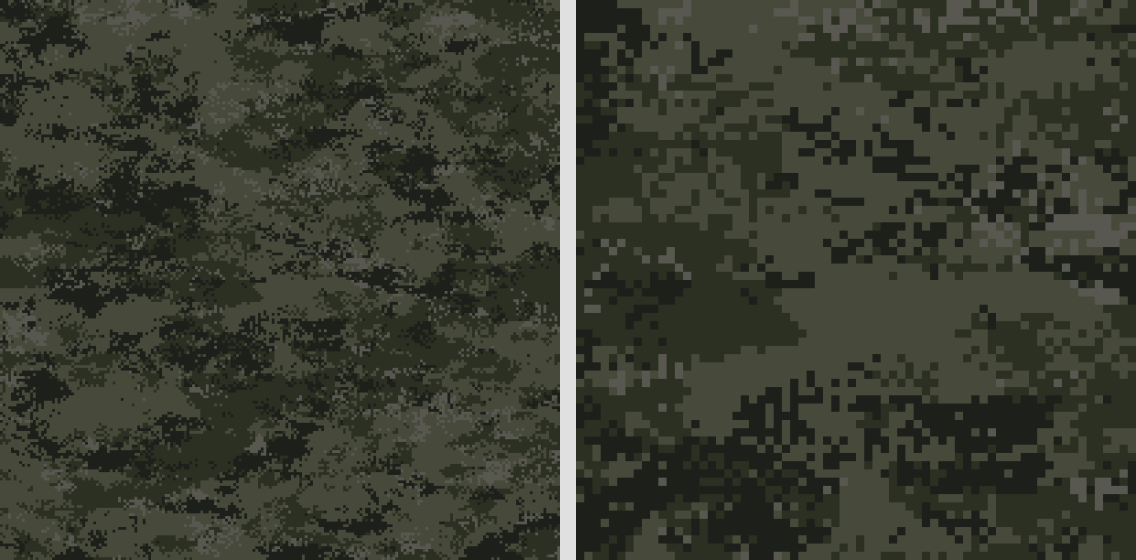
Left, the full canvas; right, a detail of the centre.
This pattern is drawn by a WebGL 1 fragment shader. Its source:

```glsl
precision highp float;

// Digital camouflage: a grid of small squares in four muted greens and greys.
// Each colour layer thresholds layered cellular noise, stretched sideways;
// random shifts per square fray the patch edges into loose specks.

uniform vec2 u_resolution;

const float SQUARES = 204.0;               // squares across the canvas

const vec3 OLIVE  = vec3(0.280, 0.290, 0.230);
const vec3 FOREST = vec3(0.170, 0.190, 0.132);
const vec3 BLACK  = vec3(0.110, 0.123, 0.100);
const vec3 GREY   = vec3(0.345, 0.345, 0.315);

// Largest patch size of each layer, in squares
const vec2 FOREST_SIZE = vec2(30.0, 14.0);
const vec2 BLACK_SIZE  = vec2(23.0, 9.5);
const vec2 GREY_SIZE   = vec2(17.0, 9.0);

// Cut levels in standard deviations: higher means less coverage
const float FOREST_CUT = 0.23;
const float BLACK_CUT  = 0.87;
const float GREY_CUT   = 1.53;

const vec2  DISPERSAL   = vec2(2.4, 1.4);  // reach of edge specks, in squares
const vec2  SIZE_STEP   = vec2(0.42, 0.46);// patch shrink per octave
const float OCTAVE_GAIN = 0.68;
const float UNIFORM_VARIANCE = 1.0 / 12.0;

vec2 hash2(vec2 p) {
  vec3 q = fract(p.xyx * vec3(0.1031, 0.1030, 0.0973));
  q += dot(q, q.yzx + 33.33);
  return fract((q.xx + q.yz) * q.zy);
}

// Random value of the nearest scattered point
float cellular(vec2 p) {
  vec2 base = floor(p);
  vec2 nearest = base;
  float best = 9.0;
  for (int y = -1; y <= 1; y++) {
    for (int x = -1; x <= 1; x++) {
      vec2 id = base + vec2(float(x), float(y));
      vec2 d = id + hash2(id) - p;
      float dist = dot(d, d);
      if (dist < best) {
        best = dist;
        nearest = id;
      }
    }
  }
  return hash2(nearest + 71.0).x;
}

// Layered patches with zero mean and unit deviation
float patches(vec2 square, vec2 size, float seed) {
  vec2 shift = 2.0 * hash2(square + seed) - 1.0;
  vec2 p = square + DISPERSAL * shift * abs(shift);
  float sum = 0.0, power = 0.0, amp = 1.0;
  for (int i = 0; i < 4; i++) {
    sum += amp * (cellular(p / size + seed) - 0.5);
    power += amp * amp;
    amp *= OCTAVE_GAIN;
    size *= SIZE_STEP;
    seed += 37.0;
  }
  return sum / sqrt(power * UNIFORM_VARIANCE);
}

vec3 squareColor(vec2 square) {
  if (patches(square, BLACK_SIZE, 211.0) > BLACK_CUT) return BLACK;
  if (patches(square, GREY_SIZE, 523.0) > GREY_CUT) return GREY;
  if (patches(square, FOREST_SIZE, 859.0) > FOREST_CUT) return FOREST;
  return OLIVE;
}

// Blend of two squares side by side; skips the one that is not seen
vec3 rowColor(vec2 square, float t) {
  if (t <= 0.0) return squareColor(square);
  vec3 right = squareColor(square + vec2(1.0, 0.0));
  if (t >= 1.0) return right;
  return mix(squareColor(square), right, t);
}

void main() {
  float squaresPerPixel = SQUARES / min(u_resolution.x, u_resolution.y);
  vec2 p = gl_FragCoord.xy * squaresPerPixel - 0.5;
  vec2 square = floor(p);

  // Box filter: blend only where the pixel straddles a square's edge
  vec2 t = clamp((p - square - 0.5) / squaresPerPixel + 0.5, 0.0, 1.0);

  vec3 color;
  if (t.y <= 0.0) {
    color = rowColor(square, t.x);
  } else {
    color = rowColor(square + vec2(0.0, 1.0), t.x);
    if (t.y < 1.0) color = mix(rowColor(square, t.x), color, t.y);
  }
  gl_FragColor = vec4(color, 1.0);
}
```
